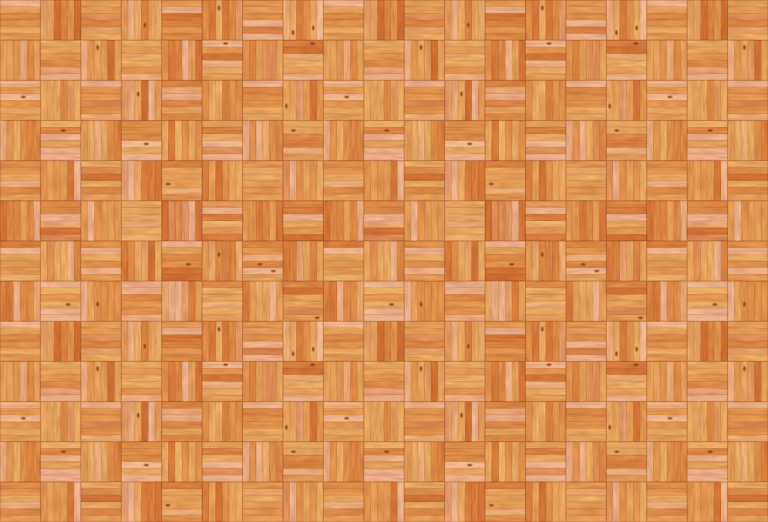
Reproduce this texture procedurally as a WebGL 1 fragment shader.

```glsl
precision highp float;
// Mosaic parquet: square tiles of parallel wood strips, turned in a checkerboard.
// Each strip gets a hashed tone, stretched noise grain and sometimes a knot;
// the variation recurs every BLOCK tiles, and subsamples smooth all edges.

uniform vec2 u_resolution;

const vec2 TILES = vec2(19.0, 13.0);   // tiles across and down
const float STRIPS = 6.0;              // wood strips per tile
const float BLOCK = 8.0;               // tiles before the variation recurs
const float SEAM_WIDTH = 0.016;        // in tile units, from the edge inward
const float JOINT_WIDTH = 0.024;
const float SEAM_DEPTH = 0.5;
const float JOINT_DEPTH = 0.65;
const float GRAIN_DEPTH = 0.30;
const float KNOT_CHANCE = 0.06;
const float KNOT_RADIUS = 0.065;
const int SUBSAMPLES = 3;              // per axis

const vec3 DEEP = vec3(0.81, 0.44, 0.20);
const vec3 AMBER = vec3(0.87, 0.56, 0.29);
const vec3 HONEY = vec3(0.90, 0.65, 0.38);
const vec3 ROSE = vec3(0.92, 0.69, 0.55);
const vec3 SEAM_TINT = vec3(0.72, 0.55, 0.48);
const vec3 GRAIN_TINT = vec3(0.60, 1.0, 1.15);
const vec3 KNOT_COLOR = vec3(0.52, 0.22, 0.09);

float hash(vec2 p) {
    vec3 q = fract(p.xyx * vec3(0.1031, 0.1030, 0.0973));
    q += dot(q, q.yzx + 33.33);
    return fract((q.x + q.y) * q.z);
}

float noise(vec2 p) {
    vec2 cell = floor(p);
    vec2 f = fract(p);
    f = f * f * (3.0 - 2.0 * f);
    float low = mix(hash(cell), hash(cell + vec2(1.0, 0.0)), f.x);
    float high = mix(hash(cell + vec2(0.0, 1.0)), hash(cell + 1.0), f.x);
    return mix(low, high, f.y);
}

// Base colour of one strip: orange range, with some pale pink strips
vec3 stripColor(vec2 seed, vec2 block) {
    float tone = mix(hash(seed), hash(block + 71.0), 0.25);
    vec3 color = mix(DEEP, AMBER, smoothstep(0.05, 0.45, tone));
    color = mix(color, HONEY, smoothstep(0.4, 0.85, tone));
    return mix(color, ROSE, 0.9 * smoothstep(0.68, 0.95, hash(seed + 13.0)));
}

vec3 parquet(vec2 p) {
    vec2 tile = floor(p);
    vec2 local = fract(p);
    vec2 block = mod(tile, BLOCK);

    // Wood coordinates: x runs along the strip, y across it
    bool horizontal = mod(tile.x + tile.y, 2.0) < 0.5;
    vec2 wood = horizontal ? local : local.yx;
    float strip = floor(wood.y * STRIPS);
    float id = block.x + BLOCK * (block.y + BLOCK * strip);
    vec2 seed = vec2(id * 1.37 + 5.0, id * 0.73 + 19.0);
    vec3 color = stripColor(seed, block);

    // Grain: broad streaks, fine fibres and slow blotches
    float streak = noise(wood * vec2(2.0, 16.0) + seed * 3.0);
    float fibre = noise(wood * vec2(5.0, 42.0) + seed * 7.0);
    float blotch = noise(wood * vec2(4.0, 6.0) + seed * 5.0);
    float grain = 0.45 * streak + 0.3 * fibre + 0.25 * blotch - 0.5;
    color *= 1.0 + GRAIN_DEPTH * grain * GRAIN_TINT;

    // Occasional oval knot inside the strip
    if (hash(seed + 29.0) < KNOT_CHANCE) {
        vec2 center = vec2(mix(0.15, 0.85, hash(seed + 41.0)), (strip + 0.5) / STRIPS);
        float reach = length((wood - center) * vec2(0.7, 1.2)) / KNOT_RADIUS;
        color = mix(color, KNOT_COLOR, 0.8 * (1.0 - smoothstep(0.2, 1.0, reach)));
    }

    // Seams between strips fade in and out; joints frame each tile
    float across = fract(wood.y * STRIPS);
    float seamDistance = min(across, 1.0 - across) / STRIPS;
    float wear = mix(0.4, 1.0, noise(vec2(wood.x * 6.0, strip) + seed));
    float seam = SEAM_DEPTH * wear * (1.0 - smoothstep(0.0, SEAM_WIDTH, seamDistance));
    vec2 rim = min(local, 1.0 - local);
    float joint = JOINT_DEPTH * (1.0 - smoothstep(0.0, JOINT_WIDTH, min(rim.x, rim.y)));
    return color * mix(vec3(1.0), SEAM_TINT, max(seam, joint));
}

void main() {
    vec3 sum = vec3(0.0);
    for (int j = 0; j < SUBSAMPLES; j++) {
        for (int i = 0; i < SUBSAMPLES; i++) {
            vec2 offset = (vec2(float(i), float(j)) + 0.5) / float(SUBSAMPLES) - 0.5;
            sum += parquet((gl_FragCoord.xy + offset) / u_resolution * TILES);
        }
    }
    gl_FragColor = vec4(sum / float(SUBSAMPLES * SUBSAMPLES), 1.0);
}
```
